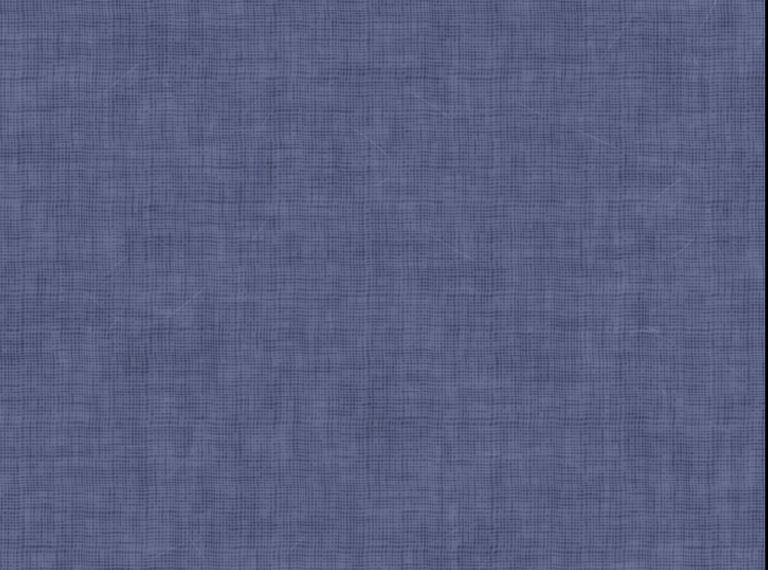
Write a WebGL 2 fragment shader that draws this texture.

```glsl
#version 300 es
precision highp float;
// Worn blue linen: a fine straight uneven weave, streaky fibers, faint creases and a dark right edge.

uniform vec2 u_resolution;
out vec4 fragColor;

const float TAU = 6.2831853;
const float THREADS = 170.0;   // threads per canvas height
const int CREASES = 80;
const vec3 THREAD_COLOR = vec3(0.397, 0.427, 0.565);
const vec3 GAP_COLOR = vec3(0.262, 0.280, 0.395);
const vec3 EDGE_COLOR = vec3(0.0, 0.0, 0.01);

float hash(vec2 cell) {
    vec3 v = fract(cell.xyx * vec3(0.1031, 0.1030, 0.0973));
    v += dot(v, v.yzx + 33.33);
    return fract((v.x + v.y) * v.z);
}

vec2 hash2(vec2 cell) {
    return vec2(hash(cell), hash(cell + 71.7));
}

// Random value that drifts along the length of one thread.
float streak(float thread, float along, float seed) {
    float i = floor(along);
    float a = hash(vec2(thread + seed, i));
    float b = hash(vec2(thread + seed, i + 1.0));
    return mix(a, b, smoothstep(0.0, 1.0, along - i));
}

// Streaks blended across neighbouring threads, centred on zero.
float fiber(float across, float along, float seed) {
    float i = floor(across);
    float blend = smoothstep(0.0, 1.0, across - i);
    return mix(streak(i, along, seed), streak(i + 1.0, along, seed), blend) - 0.5;
}

// Distance to the nearest scattered cell point.
float cellular(vec2 p) {
    vec2 cell = floor(p);
    float nearest = 2.0;
    for (int y = -1; y <= 1; y++) {
        for (int x = -1; x <= 1; x++) {
            vec2 c = cell + vec2(x, y);
            nearest = min(nearest, distance(p, c + hash2(c + 200.0)));
        }
    }
    return nearest;
}

vec2 layeredSines(vec2 p) {
    return sin(p * 31.0 + 1.3) + 0.6 * sin(p * 83.0) + 0.4 * sin(p * 197.0 + 2.1);
}

// Darkness of the gaps between warp and weft, 0 on a full thread.
float weave(vec2 p, float wear) {
    vec2 q = p * THREADS + 0.45 * layeredSines(p) + 0.12 * layeredSines(p.yx);
    vec2 id = floor(q + 0.5);
    vec2 gap = 0.5 + 0.5 * cos(TAU * q);
    float warp = gap.x * streak(id.x, q.y / 4.5, 300.0);
    float weft = gap.y * streak(id.y, q.x / 4.5, 700.0);
    float pinhole = gap.x * gap.y * hash(id + 500.0);
    float dark = 0.55 * (warp + weft) + 0.95 * pinhole * wear;
    return 1.3 * dark / (1.0 + 0.6 * dark);
}

// Slubs of several widths running along both thread directions.
float slubs(vec2 p) {
    float fine = fiber(p.x * 150.0, p.y * 14.0, 40.0) + fiber(p.y * 150.0, p.x * 14.0, 90.0);
    float wide = fiber(p.x * 48.0, p.y * 7.0, 140.0) + fiber(p.y * 48.0, p.x * 7.0, 190.0);
    return fine + 0.8 * wide;
}

// One thin, gently bowed crease that fades toward its ends.
float crease(vec2 p, vec2 center, float angle, float halfLength, float bow, float width) {
    vec2 axis = vec2(cos(angle), sin(angle));
    vec2 d = p - center;
    float along = dot(d, axis) / halfLength;
    float across = dot(d, vec2(-axis.y, axis.x)) - bow * along * along;
    float fade = 1.0 - smoothstep(0.3, 1.0, abs(along));
    return fade * exp(-across * across / (width * width));
}

float creases(vec2 p, float aspect) {
    float sum = 0.0;
    for (int i = 0; i < CREASES; i++) {
        vec2 key = vec2(float(i), 11.0);
        vec2 center = hash2(key) * vec2(aspect, 1.0);
        float angle = (hash(key + 3.1) - 0.5) * 2.2;
        float halfLength = mix(0.015, 0.075, hash(key + 5.7));
        float bow = (hash(key + 9.3) - 0.5) * 0.015;
        float strength = mix(0.25, 1.0, hash(key + 13.9));
        sum += strength * crease(p, center, angle, halfLength, bow, 0.0016);
    }
    return min(sum, 1.2);
}

void main() {
    float pixel = 1.0 / u_resolution.y;
    float aspect = u_resolution.x * pixel;
    vec2 p = gl_FragCoord.xy * pixel;

    // Broad worn patches, centred on zero
    float patches = 0.55 * cellular(p * 7.0) + 0.45 * cellular(p * 23.0) - 0.47;

    // Average the weave over the pixel
    float wear = clamp(1.0 + 1.2 * patches, 0.4, 1.6);
    float gaps = 0.0;
    for (int i = 0; i < 4; i++) {
        vec2 offset = vec2(i % 2, i / 2) * 0.5 - 0.25;
        gaps += 0.25 * weave(p + offset * pixel, wear);
    }

    float shade = gaps + 0.18 * patches + 0.20 * slubs(p);
    shade -= 0.34 * creases(p, aspect);
    vec3 color = mix(THREAD_COLOR, GAP_COLOR, shade);

    // Narrow dark strip along the right side
    float edge = smoothstep(-0.5, 0.5, (p.x - aspect * 0.9965) / pixel);
    fragColor = vec4(mix(color, EDGE_COLOR, edge), 1.0);
}
```
